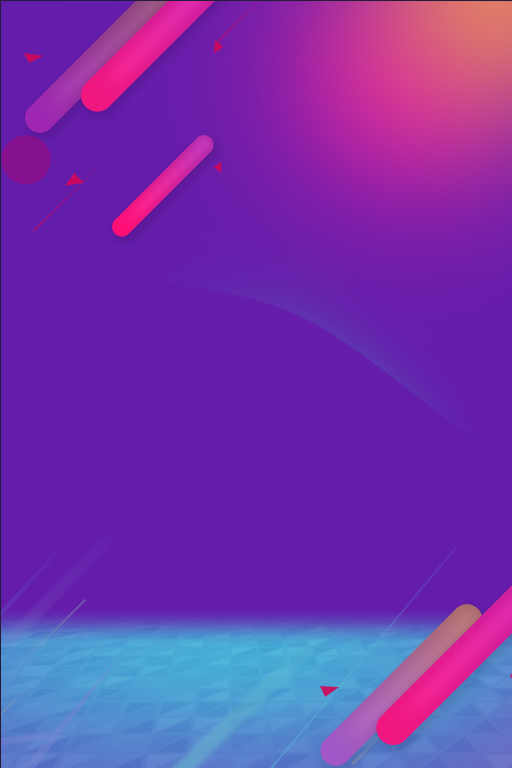
Write a Shadertoy shader that draws this background.

```glsl
// Violet backdrop with slanted neon capsules, a warm corner glow and a faceted cyan floor.
#define BASE vec3(0.392, 0.112, 0.670)
#define PINK vec3(0.815, 0.120, 0.645)
#define ORANGE vec3(0.880, 0.480, 0.410)
#define CYAN vec3(0.285, 0.680, 0.840)
#define BLUE vec3(0.365, 0.420, 0.775)
#define RED vec3(0.820, 0.030, 0.350)
#define FRAME vec3(0.140, 0.110, 0.220)
#define FLOOR_TOP 0.315
#define FACET_CONTRAST 0.075
#define LINE_WIDTH 0.0014

float hash(vec2 p) {
    vec3 q = fract(vec3(p.xyx) * 0.1031);
    q += dot(q, q.yzx + 33.33);
    return fract((q.x + q.y) * q.z);
}

// Coverage of a signed distance, one pixel wide at the edge
float fill(float d) {
    return clamp(0.5 - d * iResolution.x, 0.0, 1.0);
}

// x: distance to the segment, y: position along it
vec2 segment(vec2 p, vec2 a, vec2 b) {
    vec2 ab = b - a;
    float t = clamp(dot(p - a, ab) / dot(ab, ab), 0.0, 1.0);
    return vec2(length(p - a - ab * t), t);
}

float halfPlane(vec2 p, vec2 a, vec2 b) {
    vec2 e = normalize(b - a);
    return dot(p - a, vec2(e.y, -e.x));
}

// Corners run counterclockwise
float triangle(vec2 p, vec2 a, vec2 b, vec2 c) {
    return max(halfPlane(p, a, b), max(halfPlane(p, b, c), halfPlane(p, c, a)));
}

// Rounded bar with a soft shadow, a gradient and a faint sheen
vec3 capsule(vec3 col, vec2 p, vec2 a, vec2 b, float r, vec3 from, vec3 to) {
    vec2 s = segment(p, a, b);
    float shadow = segment(p - vec2(0.006, -0.008), a, b).x - r;
    col *= 1.0 - 0.10 * (1.0 - smoothstep(-0.01, 0.02, shadow));
    vec3 body = mix(from, to, s.y);
    body += 0.05 * (1.0 - smoothstep(0.0, r, s.x)) * smoothstep(0.0, 0.3, s.y);
    return mix(col, body, fill(s.x - r));
}

// Fine line or broad beam that fades from a to b
float streak(vec2 p, vec2 a, vec2 b, float width) {
    vec2 s = segment(p, a, b);
    float soft = max(width * 0.5, 1.0 / iResolution.x);
    return (1.0 - smoothstep(width - soft, width + soft, s.x)) * (1.0 - 0.8 * s.y);
}

// Shade of a triangle-tiled plane in perspective
float facets(vec2 p) {
    float s = 1.0 / (0.6 - min(p.y, 0.4));
    vec2 g = vec2((p.x - 0.45) * s * 7.0, s * 8.0);
    vec2 f = fract(g);
    float side = step(f.x, f.y);
    float edge = min(abs(f.x - f.y), min(min(f.x, 1.0 - f.x), min(f.y, 1.0 - f.y)));
    float shade = hash(floor(g) + vec2(side * 37.0 + 50.0, 20.0)) - 0.5;
    return shade * smoothstep(0.0, 0.12, edge);
}

vec3 backdrop(vec2 p) {
    // Warm corner glow
    float pink = length(p - vec2(0.80, 1.35)) / 0.255;
    float orange = length(p - vec2(0.97, 1.51)) / 0.245;
    vec3 col = mix(BASE, PINK, exp(-pink * pink));
    col = mix(col, ORANGE, exp(-orange * orange));

    // Hazy ridge
    float ridge = 0.993 - 0.14 * p.x - 0.039 * log(1.0 + exp((p.x - 0.58) / 0.06));
    float above = p.y - ridge;
    float haze = smoothstep(-0.003, 0.004, above) * exp(-max(above, 0.0) / 0.05);
    haze *= smoothstep(0.25, 0.68, p.x) * (1.0 - smoothstep(0.72, 0.98, p.x));
    col = mix(col, vec3(0.36, 0.25, 0.70), 0.75 * haze);

    // Lit floor
    vec2 offset = (p - vec2(0.45, 0.215)) / vec2(0.62, 0.17);
    vec3 ground = mix(BLUE, CYAN, exp(-dot(offset, offset)));
    ground = mix(ground, vec3(0.46, 0.40, 0.74), 0.6 * smoothstep(0.7, 1.1, p.x - p.y));
    ground += FACET_CONTRAST * facets(p) * vec3(0.8, 1.0, 0.5);
    return mix(col, ground, 1.0 - smoothstep(FLOOR_TOP - 0.075, FLOOR_TOP, p.y));
}

void mainImage(out vec4 fragColor, in vec2 fragCoord) {
    vec2 p = fragCoord / iResolution.xy * vec2(1.0, 1.5);
    vec3 col = backdrop(p);

    // Light beams over the floor
    col = mix(col, vec3(0.50, 0.48, 0.78), 0.22 * streak(p, vec2(0.02, 0.25), vec2(0.205, 0.44), 0.012));
    col = mix(col, vec3(0.40, 0.40, 0.78), 0.30 * streak(p, vec2(0.0, 0.30), vec2(0.11, 0.42), 0.004));
    col = mix(col, vec3(0.42, 0.76, 0.80), 0.50 * streak(p, vec2(0.35, -0.01), vec2(0.625, 0.26), 0.016));
    col = mix(col, vec3(0.35, 0.70, 0.85), 0.65 * streak(p, vec2(0.53, 0.0), vec2(0.89, 0.43), LINE_WIDTH));
    vec3 pale = vec3(0.55, 0.60, 0.68);
    col = mix(col, pale, 0.6 * streak(p, vec2(0.166, 0.328), vec2(0.0, 0.162), LINE_WIDTH));
    col = mix(col, pale, 0.6 * streak(p, vec2(0.0, 0.104), vec2(0.058, 0.162), LINE_WIDTH));
    col = mix(col, pale, 0.6 * streak(p, vec2(0.69, 0.01), vec2(0.75, 0.07), 0.003));
    float corner = abs(triangle(p, vec2(0.0, -0.06), vec2(0.045, -0.02), vec2(0.108, 0.064)));
    corner = min(corner, segment(p, vec2(0.0, 0.052), vec2(0.108, 0.064)).x);
    col = mix(col, vec3(0.46, 0.52, 0.82), 0.5 * fill(corner - 0.007));

    // Disc and fine red lines
    col = mix(col, vec3(0.53, 0.07, 0.56), fill(length(p - vec2(0.051, 1.188)) - 0.048));
    col = mix(col, RED, 0.7 * streak(p, vec2(0.067, 1.05), vec2(0.186, 1.168), LINE_WIDTH));
    col = mix(col, RED, 0.7 * streak(p, vec2(0.425, 1.418), vec2(0.50, 1.493), LINE_WIDTH));

    // Capsules
    vec3 hot = vec3(0.94, 0.09, 0.50), magenta = vec3(0.80, 0.12, 0.64);
    col = capsule(col, p, vec2(0.078, 1.27), vec2(0.32, 1.512), 0.029, vec3(0.62, 0.15, 0.70), vec3(0.55, 0.30, 0.45));
    col = capsule(col, p, vec2(0.190, 1.314), vec2(0.40, 1.524), 0.032, hot, magenta);
    col = capsule(col, p, vec2(0.238, 1.057), vec2(0.398, 1.217), 0.019, vec3(1.0, 0.06, 0.46), vec3(0.72, 0.17, 0.68));
    col = capsule(col, p, vec2(0.656, 0.034), vec2(0.912, 0.290), 0.030, vec3(0.63, 0.34, 0.78), vec3(0.67, 0.42, 0.43));
    col = capsule(col, p, vec2(0.768, 0.078), vec2(1.04, 0.350), 0.033, hot, magenta);

    // Confetti triangles
    float chips = triangle(p, vec2(0.047, 1.396), vec2(0.057, 1.377), vec2(0.084, 1.391));
    chips = min(chips, triangle(p, vec2(0.127, 1.137), vec2(0.164, 1.143), vec2(0.145, 1.162)));
    chips = min(chips, triangle(p, vec2(0.420, 1.422), vec2(0.418, 1.396), vec2(0.436, 1.408)));
    chips = min(chips, triangle(p, vec2(0.418, 1.174), vec2(0.432, 1.162), vec2(0.432, 1.184)));
    chips = min(chips, triangle(p, vec2(0.625, 0.160), vec2(0.635, 0.139), vec2(0.662, 0.158)));
    chips = min(chips, triangle(p, vec2(0.996, 0.182), vec2(1.01, 0.155), vec2(1.01, 0.185)));
    col = mix(col, RED, 0.92 * fill(chips));

    // Thin dark rim on the left and top
    col = mix(col, FRAME, fill(min(p.x, 1.5 - p.y) - 0.002));
    fragColor = vec4(col, 1.0);
}
```
